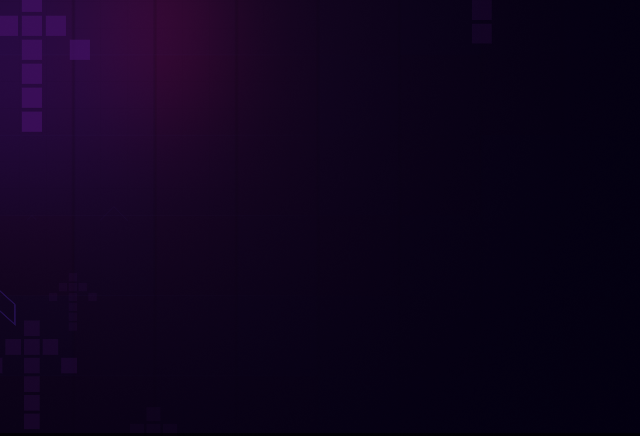
This background is drawn by a WebGL 2 fragment shader. Its source:

```glsl
#version 300 es
precision highp float;
// Dark violet backdrop: corner glows, a faint grid and pixel-block arrows.
uniform vec2 u_resolution;
out vec4 fragColor;

const vec3 NIGHT = vec3(0.010, 0.000, 0.063);
const vec3 VIOLET = vec3(0.100, 0.030, 0.094);
const vec3 PURPLE = vec3(0.045, 0.010, 0.095);
const vec3 MAGENTA = vec3(0.085, 0.003, 0.025);
const vec3 BLOCK = vec3(0.245, 0.060, 0.370);
const vec3 OUTLINE = vec3(0.170, 0.080, 0.380);

// Sine-free hash of a cell index
float hash(vec2 cell) {
    vec3 v = fract(cell.xyx * vec3(0.1031, 0.1030, 0.0973));
    v += dot(v, v.yzx + 33.33);
    return fract((v.x + v.y) * v.z);
}

// Soft elliptical light
float glow(vec2 p, vec2 center, vec2 radius) {
    vec2 d = (p - center) / radius;
    return exp(-dot(d, d));
}

float boxDistance(vec2 p, vec2 halfSize) {
    vec2 d = abs(p) - halfSize;
    return length(max(d, 0.0)) + min(max(d.x, d.y), 0.0);
}

// Coverage of a shape from its signed distance
float fill(float dist, float pixel) {
    return 1.0 - smoothstep(-0.5 * pixel, 0.5 * pixel, dist);
}

// Upward arrow of square blocks: six in the stem, two on each barb
float blockArrow(vec2 p, vec2 tip, float pitch, float pixel) {
    vec2 cell = vec2(p.x - tip.x, tip.y - p.y) / pitch;
    vec2 id = floor(cell + 0.5);
    bool stem = id.x == 0.0 && id.y >= 0.0 && id.y <= 5.0;
    bool barb = abs(id.x) == id.y && id.y <= 2.0;
    float square = boxDistance(cell - id, vec2(0.42)) * pitch;
    return stem || barb ? fill(square, pixel) : 0.0;
}

// Distance to the nearest line of a repeating grid, per axis
vec2 gridDistance(vec2 p, vec2 origin, vec2 pitch) {
    vec2 cell = (p - origin) / pitch;
    return abs(fract(cell + 0.5) - 0.5) * pitch;
}

// Slanted box outline
float slantedFrame(vec2 p, vec2 center, vec2 halfSize, float slope, float width, float pixel) {
    vec2 q = p - center;
    q.y += slope * q.x;
    return fill(abs(boxDistance(q, halfSize)) - width, pixel);
}

// Thin roof-shaped stroke
float chevron(vec2 p, vec2 tip, float size, float pixel) {
    vec2 q = vec2(abs(p.x - tip.x), tip.y - p.y);
    float stroke = abs(q.y - q.x) * 0.7071 - 0.001;
    return fill(max(stroke, q.x - size), pixel);
}

void main() {
    float pixel = 1.0 / u_resolution.y;
    vec2 p = gl_FragCoord.xy * pixel;

    // Layered glows over the night colour
    float light = glow(p, vec2(0.10, 1.0), vec2(0.85, 0.88));
    vec3 color = NIGHT + VIOLET * light;
    color += PURPLE * glow(p, vec2(0.0, 0.86), vec2(0.36, 0.32));
    color += MAGENTA * glow(p, vec2(0.37, 0.95), vec2(0.19, 0.26));

    // Subtle tint per panel, with coarse and fine grid lines
    vec2 origin = vec2(0.1686, 0.506);
    vec2 pitch = vec2(0.187, 0.184);
    float tint = hash(floor((p - origin) / pitch) + 17.0) - 0.5;
    color += vec3(-0.010, 0.004, 0.018) * tint * light;
    vec2 coarse = gridDistance(p, origin, pitch);
    vec2 fine = gridDistance(p, origin, pitch / 3.0);
    color *= 1.0 - 0.12 * light * fill(coarse.x - 0.004, 0.004);
    color += vec3(0.012, 0.010, 0.028) * light * fill(coarse.y - 0.001, pixel)
           * (1.0 - smoothstep(0.45, 0.95, p.x));
    color *= 1.0 - 0.035 * light * fill(min(fine.x, fine.y) - 0.001, pixel);

    // Block arrows: tip, pitch and opacity
    color = mix(color, BLOCK, 0.78 * blockArrow(p, vec2(0.073, 0.996), 0.0550, pixel));
    color = mix(color, BLOCK, 0.12 * blockArrow(p, vec2(0.167, 0.364), 0.0226, pixel));
    color = mix(color, BLOCK, 0.22 * blockArrow(p, vec2(0.073, 0.247), 0.0427, pixel));
    color = mix(color, BLOCK, 0.18 * blockArrow(p, vec2(1.105, 1.193), 0.0540, pixel));
    color = mix(color, BLOCK, 0.08 * blockArrow(p, vec2(0.352, 0.050), 0.0380, pixel));

    // Line ornaments at the left
    float frame = slantedFrame(p, vec2(-0.016, 0.324), vec2(0.050, 0.023), 0.9, 0.002, pixel);
    color = mix(color, OUTLINE, 0.65 * frame);
    float roofs = chevron(p, vec2(0.261, 0.526), 0.032, pixel)
                + chevron(p, vec2(0.073, 0.506), 0.010, pixel);
    color = mix(color, OUTLINE, 0.10 * roofs);

    // Dark strip along the bottom, then dither against banding
    color *= 1.0 - 0.7 * fill(p.y - 0.007, pixel);
    color += (hash(gl_FragCoord.xy) - 0.5) / 255.0;
    fragColor = vec4(max(color, 0.0), 1.0);
}
```
